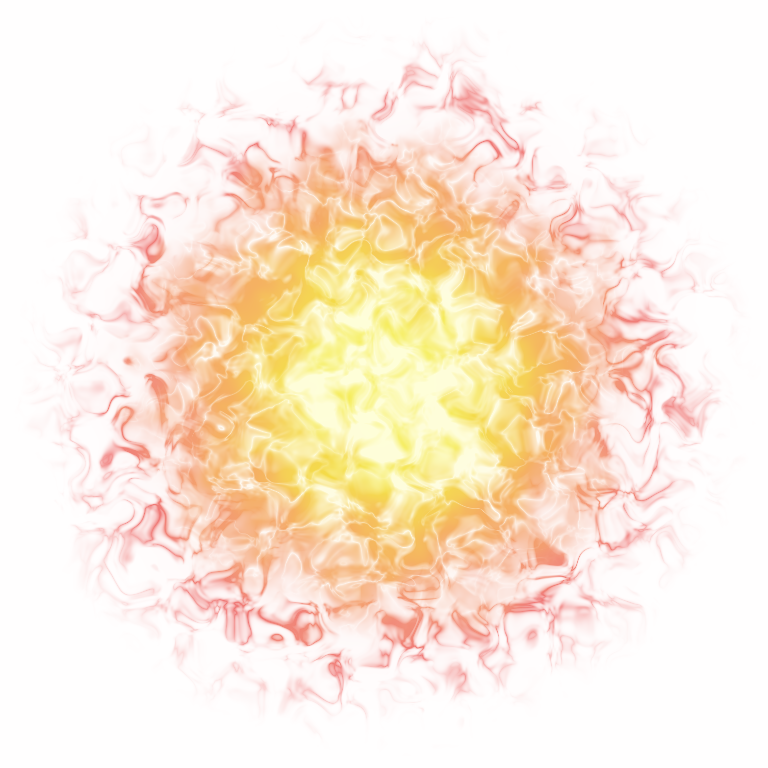
Reproduce this background procedurally as a WebGL 2 fragment shader.

```glsl
#version 300 es
precision highp float;
// A mottled sunburst on white: a pale yellow core, a grainy orange disk and
// a fringe of short red wisps. Warped value noise gives the curls; the radius
// sets ink colour, ink density and the balance of blots against filaments.

uniform vec2 u_resolution;
out vec4 fragColor;

const vec3 WHITE = vec3(1.0, 0.996, 0.996);
const vec3 CREAM = vec3(1.0, 1.0, 0.89);
const vec3 YELLOW = vec3(0.95, 0.91, 0.20);
const vec3 GOLD = vec3(0.96, 0.83, 0.33);
const vec3 ORANGE = vec3(0.96, 0.70, 0.38);
const vec3 SALMON = vec3(0.95, 0.58, 0.42);
const vec3 RED = vec3(0.93, 0.42, 0.41);

float hash(vec2 cell) {
    vec3 h = fract(vec3(cell.xyx) * 0.1031);
    h += dot(h, h.yzx + 33.33);
    return fract((h.x + h.y) * h.z);
}

float noise(vec2 p) {
    vec2 cell = floor(p);
    vec2 f = fract(p);
    f = f * f * (3.0 - 2.0 * f);
    float low = mix(hash(cell), hash(cell + vec2(1.0, 0.0)), f.x);
    float high = mix(hash(cell + vec2(0.0, 1.0)), hash(cell + vec2(1.0)), f.x);
    return mix(low, high, f.y);
}

float fbm(vec2 p) {
    float sum = 0.0;
    float weight = 0.6;
    for (int i = 0; i < 3; i++) {
        sum += weight * noise(p);
        p = mat2(0.8, 0.6, -0.6, 0.8) * p * 2.0 + 17.3;
        weight *= 0.45;
    }
    return sum / 0.9915;
}

// Bends the plane so that the noise forms curls and hooks
vec2 warp(vec2 p, float scale, float amount) {
    vec2 bend = vec2(noise(p * scale + 40.0), noise(p * scale + 90.0));
    return p + amount * (bend - 0.5);
}

// Thin lines along the middle level of a noise field
float filaments(vec2 p, float sharpness) {
    return pow(1.0 - abs(2.0 * fbm(p) - 1.0), sharpness);
}

// Falls from 1 at the inner radius to 0 at the outer one
float falloff(float inner, float outer, float r) {
    return 1.0 - smoothstep(inner, outer, r);
}

vec3 inkColour(float r) {
    vec3 c = mix(YELLOW, GOLD, smoothstep(0.06, 0.16, r));
    c = mix(c, ORANGE, smoothstep(0.14, 0.23, r));
    c = mix(c, SALMON, smoothstep(0.21, 0.30, r));
    return mix(c, RED, smoothstep(0.28, 0.37, r));
}

void main() {
    vec2 p = (gl_FragCoord.xy - 0.5 * u_resolution) / min(u_resolution.x, u_resolution.y);
    float r = length(p);
    float ragged = r + 0.09 * (fbm(p * 24.0 + 60.0) - 0.5);

    float core = falloff(0.07, 0.18, ragged);
    float disk = falloff(0.22, 0.34, ragged);
    float fringe = falloff(0.25, 0.49, r + 0.4 * (ragged - r));

    // Soft blots and bright veins within the disk
    vec2 curled = warp(p, 34.0, 0.035);
    float blots = fbm(curled * 46.0 + 20.0) - 0.5;
    float veins = filaments(curled * 46.0 + 70.0, 5.0);
    float density = mix(0.80, 0.19, core) + blots * mix(1.4, 1.7, core);
    density -= 0.65 * (veins - 0.3) * (1.0 - 0.8 * core);
    density = clamp(density, 0.06, 1.0);

    // Short broken red wisps around the disk
    vec2 hooked = warp(p, 30.0, 0.055);
    float wisps = filaments(hooked * 42.0 + 130.0, 5.0);
    float patches = smoothstep(0.38, 0.74, fbm(hooked * 30.0 + 210.0));
    float scatter = fringe * (0.07 * fringe + 1.6 * wisps * patches);

    float ink = mix(min(scatter, 0.9), density, disk);
    vec3 paper = mix(WHITE, CREAM, falloff(0.10, 0.26, r));
    fragColor = vec4(mix(paper, inkColour(ragged), ink), 1.0);
}
```
